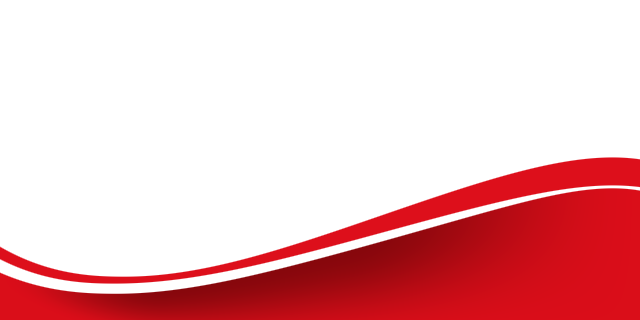
Reproduce this background procedurally as a Shadertoy shader.

```glsl
// Red wave sweeping over the foot of a white page: a solid ribbon, a thin
// white gap and a shaded body. Each edge is one analytic curve that falls to
// a trough and climbs to a crest; the body is darkened by depth below its edge.

// Edge curves: start height, trough x, trough height, crest height
const vec4 RIBBON_TOP    = vec4(0.229, 0.195, 0.1354, 0.508);
const vec4 RIBBON_BOTTOM = vec4(0.190, 0.180, 0.1138, 0.4206);
const vec4 BODY_TOP      = vec4(0.148, 0.182, 0.0820, 0.4115);

// How far the climb of each edge lags behind a symmetric S shape
const float RIBBON_TOP_LAG    = 1.5;
const float RIBBON_BOTTOM_LAG = 2.0;
const float BODY_TOP_LAG      = 3.2;

const float CREST_X    = 0.957;
const float FALL_POWER = 2.4;

const vec3 PAPER      = vec3(1.0);
const vec3 RIBBON_RED = vec3(0.865, 0.057, 0.105);
const vec3 BODY_RED   = vec3(0.855, 0.053, 0.098);
const vec3 SHADE_RED  = vec3(0.530, 0.028, 0.048);

// Shade extents: fade in and out along x, and its depth growing with x
const vec2 SHADE_IN    = vec2(0.00, 0.26);
const vec2 SHADE_OUT   = vec2(0.55, 1.00);
const vec2 SHADE_DEPTH = vec2(0.04, 0.45);

// Height of an edge at x
float waveHeight(float x, vec4 edge, float lag) {
    float fall = pow(max(1.0 - x / edge.y, 0.0), FALL_POWER);
    float t = max((x - edge.y) / (CREST_X - edge.y), 0.0);
    float climb = t * t * (3.0 - 2.0 * t);
    climb -= lag * pow(t, 4.0) * (1.0 - t) * (1.0 - t);
    return edge.z + (edge.x - edge.z) * fall + (edge.w - edge.z) * climb;
}

// Smooth coverage of the area where depth is positive
float coverage(float depth) {
    return clamp(0.5 + depth / fwidth(depth), 0.0, 1.0);
}

void mainImage(out vec4 fragColor, in vec2 fragCoord) {
    vec2 uv = fragCoord / iResolution.xy;

    // Depth below each edge
    float ribbonDepth = waveHeight(uv.x, RIBBON_TOP, RIBBON_TOP_LAG) - uv.y;
    float gapDepth = waveHeight(uv.x, RIBBON_BOTTOM, RIBBON_BOTTOM_LAG) - uv.y;
    float bodyDepth = waveHeight(uv.x, BODY_TOP, BODY_TOP_LAG) - uv.y;

    // Soft shade hugging the top of the body
    float reach = SHADE_DEPTH.x + SHADE_DEPTH.y * uv.x;
    float shade = 1.0 - smoothstep(0.0, reach, bodyDepth);
    shade *= smoothstep(SHADE_IN.x, SHADE_IN.y, uv.x);
    shade *= 1.0 - smoothstep(SHADE_OUT.x, SHADE_OUT.y, uv.x);
    vec3 body = mix(BODY_RED, SHADE_RED, shade);

    // Layers from back to front
    vec3 color = mix(PAPER, RIBBON_RED, coverage(ribbonDepth));
    color = mix(color, PAPER, coverage(gapDepth));
    color = mix(color, body, coverage(bodyDepth));

    fragColor = vec4(color, 1.0);
}
```
